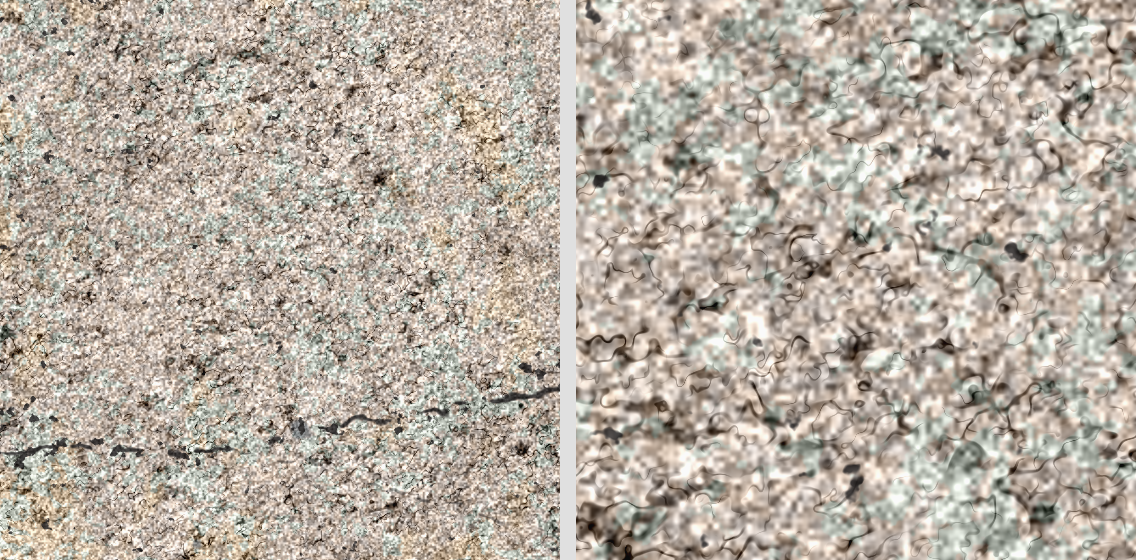
Left: the whole. Right: its middle third, enlarged.
Write a Shadertoy shader that draws this texture.

```glsl
// Weathered granite face: gritty pinkish-beige grain crossed by dark seams,
// with pale green lichen, ochre stains and black crust. Layered value noise
// gives the grain; bent distance fields place seams and growth around them.

const vec3 STONE_TINT = vec3(0.056, 0.0, -0.044);
const vec3 LICHEN_TINT = vec3(-0.015, 0.018, -0.02);
const vec3 OCHRE_TINT = vec3(0.095, 0.0, -0.13);
const vec3 CRUST = vec3(0.17, 0.16, 0.16);
const vec3 SLATE = vec3(0.50, 0.52, 0.54);

float hash(vec2 p) {
    vec3 q = fract(p.xyx * 0.1031);
    q += dot(q, q.yzx + 33.33);
    return fract((q.x + q.y) * q.z);
}

float noise(vec2 p) {
    vec2 i = floor(p), f = fract(p);
    f = f * f * (3.0 - 2.0 * f);
    return mix(mix(hash(i), hash(i + vec2(1, 0)), f.x),
               mix(hash(i + vec2(0, 1)), hash(i + vec2(1, 1)), f.x), f.y);
}

float fbm(vec2 p) {
    float sum = 0.0, amp = 0.533;
    for (int i = 0; i < 4; i++) {
        sum += amp * noise(p);
        p = mat2(1.6, 1.2, -1.2, 1.6) * p + 17.3;
        amp *= 0.5;
    }
    return sum;
}

float segment(vec2 p, vec2 a, vec2 b) {
    vec2 ap = p - a, ab = b - a;
    return length(ap - ab * clamp(dot(ap, ab) / dot(ab, ab), 0.0, 1.0));
}

float glow(float d, float radius) {
    return exp(-d * d / (radius * radius));
}

// Dark line whose width varies and breaks up along its length
float seam(float d, vec2 p, float width) {
    float w = width * smoothstep(0.3, 0.75, noise(p * 45.0));
    return smoothstep(0.1, 0.5, w / width) * (1.0 - smoothstep(w * 0.3, w + 0.002, d));
}

// Thin, short dark gaps between grains, running slightly uphill
float crevices(vec2 p, float scale) {
    vec2 q = mat2(0.87, -0.5, 0.5, 0.87) * p * vec2(1.0, 1.0);
    q = q * vec2(0.8, 1.25) * scale;
    q += 1.2 * vec2(noise(p * scale * 1.7), noise(p * scale * 1.7 + 31.0));
    float ridge = 1.0 - smoothstep(0.02, 0.13, abs(noise(q) - 0.5));
    return ridge * smoothstep(0.35, 0.7, noise(p * scale * 0.9 + 63.0));
}

// Brightness offset of the sunlit grit, lit from the upper left
float grit(vec2 p) {
    vec2 light = vec2(-0.0012, 0.0014);
    float relief = noise((p + light) * 150.0) - noise((p - light) * 150.0);
    float grains = 0.20 * (noise(p * 175.0 + 5.0) - 0.5);
    float specks = 0.46 * (noise(p * 300.0 + 40.0) - 0.5);
    return 0.26 * relief + grains + specks;
}

void mainImage(out vec4 fragColor, in vec2 fragCoord) {
    vec2 p = fragCoord / iResolution.y;
    vec2 bend = vec2(fbm(p * 16.0), fbm(p * 16.0 + 50.0)) - 0.5;
    vec2 w = p + 0.05 * bend;

    // Seams: the long crack, its falling branch and the upper ledge
    float crack = min(segment(w, vec2(-0.1, 0.19), vec2(0.42, 0.20)),
                  min(segment(w, vec2(0.42, 0.20), vec2(0.85, 0.285)),
                      segment(w, vec2(0.85, 0.285), vec2(1.1, 0.30))));
    float branch = segment(w, vec2(0.46, 0.19), vec2(1.05, 0.03));
    float arch = min(segment(w, vec2(0.33, 0.87), vec2(0.39, 0.91)),
                     segment(w, vec2(0.39, 0.91), vec2(0.52, 0.875)));
    float ledge = min(segment(w, vec2(0.52, 0.875), vec2(0.64, 0.70)),
                      segment(w, vec2(0.64, 0.70), vec2(1.05, 0.50)));

    // Places where growth and staining gather
    float leftSide = 1.0 - smoothstep(0.02, 0.24, p.x);
    float upperRight = glow(length(p - vec2(0.87, 0.82)), 0.2);
    float foot = 1.0 - smoothstep(0.08, 0.22, p.y);

    // Stone brightness: grit, mild mottling, crevices and shaded ledges
    float tone = 0.735 + grit(p);
    tone += 0.13 * (fbm(p * 5.0 + 8.0) - 0.5) + 0.28 * (fbm(p * 40.0) - 0.5);
    float rough = smoothstep(0.25, 0.7, fbm(p * 8.0 + 30.0));
    tone -= (0.16 + 0.26 * rough) * crevices(p, 62.0);
    tone -= (0.12 + 0.16 * rough) * crevices(p + 4.0, 110.0);
    float hollow = glow(length(w - vec2(0.68, 0.69)), 0.035);
    float shade = 0.9 * glow(arch, 0.013) + 0.35 * glow(ledge, 0.018) + hollow;
    tone -= 0.26 * shade * smoothstep(0.3, 0.6, fbm(p * 50.0));

    // Ochre staining and pale, speckled lichen
    float ochreField = fbm(p * vec2(14.0, 9.0) + 70.0)
        + 0.15 * leftSide + 0.15 * upperRight + 0.10 * foot;
    float ochre = smoothstep(0.58, 0.82, ochreField);
    float lichenField = 0.5 + 0.6 * (fbm(p * 14.0 + 90.0) - 0.5)
        + 0.85 * (fbm(p * 80.0) - 0.5) + 0.07 * leftSide + 0.05 * upperRight
        + 0.10 * glow(crack, 0.07) + 0.06 * glow(branch, 0.05);
    float lichen = smoothstep(0.59, 0.70, lichenField);
    tone += 0.045 * lichen;

    vec3 tint = STONE_TINT + 0.05 * vec3(1, 0, -1) * (noise(p * 130.0) - 0.5);
    tint = mix(tint, OCHRE_TINT, 0.7 * ochre);
    tint = mix(tint, LICHEN_TINT, 0.9 * lichen);
    vec3 color = vec3(tone) + tint;

    // One slate-grey patch by the crack and a smaller one below
    float slate = min(length(w - vec2(0.54, 0.225)), length(w - vec2(0.35, 0.03)) + 0.01);
    slate = 1.0 - smoothstep(0.014, 0.026, slate);
    color = mix(color, SLATE + 0.5 * grit(p), 0.75 * slate);

    // Black crust clings to the crack and dots the left side
    float crustField = fbm(p * 52.0 + 12.0) + 0.15 * glow(crack, 0.022)
        + 0.06 * leftSide + 0.18 * glow(length(w - vec2(0.98, 0.35)), 0.04);
    float crust = smoothstep(0.77, 0.85, crustField);
    float lines = max(seam(crack, p, 0.0055), 0.5 * seam(branch, p + 3.0, 0.003));
    lines = max(lines, 0.6 * seam(arch, p + 6.0, 0.005));
    color = mix(color, CRUST + 0.3 * grit(p), 0.9 * max(crust, lines));

    fragColor = vec4(clamp(color, 0.04, 0.98), 1.0);
}
```
